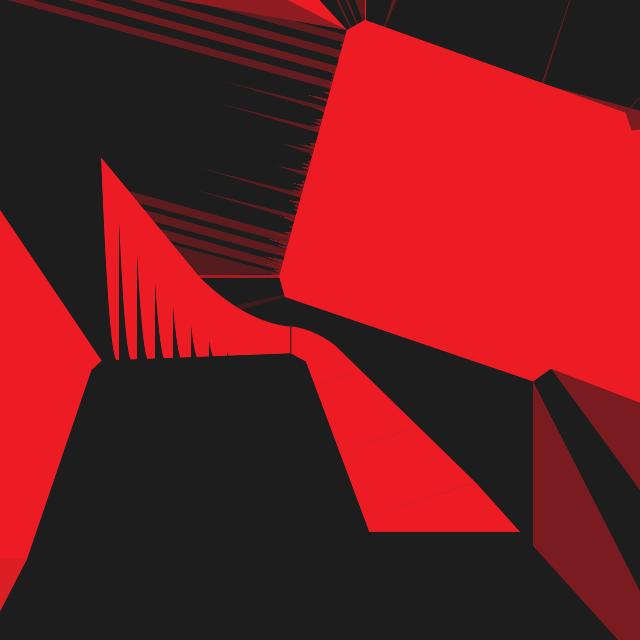
This background is drawn by a three.js fragment shader. Its source:

```glsl
// Draws flat red slabs, a slit sail and a chute on charcoal, with maroon streaks fanning out.
varying vec2 vUv;

const vec3 CHARCOAL = vec3(0.115);
const vec3 RED = vec3(0.93, 0.11, 0.14);
const vec3 DULL_RED = vec3(0.86, 0.12, 0.14);
const vec3 MAROON = vec3(0.48, 0.11, 0.12);
const vec3 WINE = vec3(0.37, 0.11, 0.12);
const vec3 UMBER = vec3(0.25, 0.11, 0.11);

float hash(float n) { return fract(sin(n * 127.1) * 43758.55); }

vec3 paint(vec3 base, vec3 color, float d) {
  return mix(color, base, smoothstep(-0.0008, 0.0008, d));
}

// Signed distance to a line; the inside lies right of a to b.
float edge(vec2 p, vec2 a, vec2 b) {
  vec2 d = normalize(b - a);
  return dot(p - a, vec2(-d.y, d.x));
}

float tri(vec2 p, vec2 a, vec2 b, vec2 c) {
  return max(edge(p, a, b), max(edge(p, b, c), edge(p, c, a)));
}

float quad(vec2 p, vec2 a, vec2 b, vec2 c, vec2 d) {
  return max(max(edge(p, a, b), edge(p, b, c)), max(edge(p, c, d), edge(p, d, a)));
}

// Segment whose half width runs from wa to wb.
float streak(vec2 p, vec2 a, vec2 b, float wa, float wb) {
  vec2 ab = b - a;
  float h = clamp(dot(p - a, ab) / dot(ab, ab), 0.0, 1.0);
  return length(p - a - ab * h) - mix(wa, wb, h);
}

// Height of the curved upper side shared by sail and chute.
float ridge(float x) {
  float u = x - 0.310, v = x - 0.454, w = x - 0.525;
  if (u < 0.0) return 0.754 - 1.214 * (x - 0.158);
  if (v < 0.0) return 0.569 - u + 3.11 * u * u;
  if (w < 0.0) return 0.490 - 0.1 * v - 4.68 * v * v;
  return 0.459 - 0.976 * w - 0.14 * max(w - 0.22, 0.0);
}

// Sideways swing from 0 at the apex to 1 at the base.
float bow(float y, float apex, float base) {
  return 1.0 - sqrt(1.0 - clamp((apex - y) / (apex - base), 0.0, 1.0));
}

float slab(vec2 p, vec2 top, vec2 bottom) {
  float d = max(edge(p, bottom, top), edge(p, top, vec2(0.570, 0.969)));
  d = max(d, edge(p, vec2(0.570, 0.969), vec2(0.977, 0.824)));
  d = max(d, edge(p, vec2(0.977, 0.824), vec2(0.987, 0.796)));
  d = max(d, edge(p, vec2(0.861, 0.424), vec2(0.833, 0.404)));
  d = max(d, edge(p, vec2(0.833, 0.404), vec2(0.445, 0.536)));
  d = max(d, edge(p, vec2(0.445, 0.536), bottom));
  return min(d, quad(p, vec2(0.9, 0.786), vec2(1.02, 0.8), vec2(1.02, 0.363), vec2(0.85, 0.428)));
}

float sail(vec2 p) {
  float under = edge(p, vec2(0.454, 0.448), vec2(0.182, 0.4375));
  under = min(under, edge(p, vec2(0.478, 0.435), vec2(0.454, 0.448)));
  under = min(under, edge(p, vec2(0.577, 0.169), vec2(0.478, 0.435)));
  float d = max(max(under, 0.169 - p.y), 0.7 * (p.y - ridge(p.x)));
  d = max(d, 0.158 + 0.0247 * bow(p.y, 0.754, 0.4375) - p.x);
  for (int i = 0; i < 8; i++) {
    float k = 1.0 - float(i) / 8.0, x = 0.186 + 0.0281 * float(i);
    float apex = 0.438 + 0.217 * k * k;
    float right = x + 0.0195 * pow(k, 0.6) * bow(p.y, apex, 0.4375);
    d = max(d, -max(max(x - p.x, p.x - right), p.y - apex));
  }
  return d;
}

// Long bands, tapered spikes and fine teeth leaving the slab's left side.
vec3 fan(vec3 c, vec2 p, vec2 top, vec2 bottom, vec2 dir) {
  for (int i = 0; i < 6; i++) {
    float n = float(i), len = mod(n, 4.0) < 2.0 ? 0.16 : 0.05;
    vec2 a = mix(top, bottom, 0.32 + 0.088 * n);
    c = paint(c, WINE, streak(p, a, a + dir * len, 0.0035, 0.0));
    if (i < 4) {
      a = mix(top, bottom, 0.035 + 0.063 * n);
      c = paint(c, mix(WINE, MAROON, hash(n)), streak(p, a, a + dir * 0.65, 0.006, 0.005));
    }
    if (i < 3) {
      a = mix(top, bottom, 0.85 + 0.055 * n);
      c = paint(c, WINE, streak(p, a, a + dir * (0.265 - 0.035 * n), 0.006, 0.007));
    }
  }
  float along = dot(p - top, normalize(bottom - top)), cell = along * 180.0;
  float size = 0.04 * pow(hash(floor(cell)), 3.0);
  float tooth = dot(p - top, dir) - size * (1.0 - 2.0 * abs(fract(cell) - 0.5));
  return paint(c, MAROON, max(tooth, abs(along - 0.2) - 0.2));
}

void main() {
  vec2 p = vUv, top = vec2(0.542, 0.953), bottom = vec2(0.436, 0.568);
  vec3 c = fan(CHARCOAL, p, top, bottom, vec2(-0.9645, 0.264));
  // Wedges and rays around the slab
  c = paint(c, vec3(0.56, 0.11, 0.13), tri(p, vec2(0.22, 1.01), vec2(0.44, 1.01), top));
  c = paint(c, RED, tri(p, vec2(0.43, 1.01), vec2(0.49, 1.01), top));
  c = paint(c, vec3(0.33, 0.11, 0.12), tri(p, vec2(0.26, 0.62), vec2(0.436, 0.573), vec2(0.31, 0.569)));
  c = paint(c, vec3(0.7, 0.11, 0.13), streak(p, vec2(0.3, 0.568), bottom, 0.002, 0.002));
  c = paint(c, UMBER, streak(p, vec2(0.372, 0.519), vec2(0.444, 0.538), 0.004, 0.002));
  for (int i = 0; i < 3; i++) {
    vec2 a = vec2(0.548, 0.957) + float(i) * vec2(0.01, 0.005);
    c = paint(c, WINE, streak(p, a, vec2(0.525 + 0.015 * float(i), 1.005), 0.001, 0.002));
  }
  c = paint(c, WINE, tri(p, vec2(0.55, 1.01), vec2(0.571, 1.01), vec2(0.571, 0.969)));
  c = paint(c, RED, streak(p, vec2(0.571, 0.969), vec2(0.571, 1.01), 0.0008, 0.0008));
  c = paint(c, WINE, streak(p, vec2(0.601, 0.958), vec2(0.618, 1.005), 0.001, 0.003));
  c = paint(c, WINE, streak(p, vec2(0.848, 0.87), vec2(0.892, 1.005), 0.0015, 0.0007));
  c = paint(c, WINE, streak(p, vec2(0.977, 0.824), vec2(1.01, 0.858), 0.001, 0.0007));
  c = paint(c, MAROON, streak(p, vec2(0.987, 0.796), vec2(1.01, 0.803), 0.002, 0.004));
  c = paint(c, MAROON, tri(p, vec2(0.861, 0.424), vec2(1.02, 0.363), vec2(1.02, 0.207)));
  c = paint(c, MAROON, quad(p, vec2(0.833, 0.404), vec2(1.02, 0.037), vec2(1.02, -0.06), vec2(0.833, 0.147)));
  c = paint(c, RED, slab(p, top, bottom));
  // Left block with its duller foot
  float block = quad(p, vec2(-0.01, 0.687), vec2(0.159, 0.436), vec2(0.143, 0.422), vec2(-0.03, 0.264));
  block = min(block, quad(p, vec2(-0.03, 0.45), vec2(0.143, 0.422), vec2(0.042, 0.126), vec2(-0.03, -0.014)));
  c = paint(c, p.y < 0.126 ? DULL_RED : RED, block);
  // Sail and chute with faint creases and a dark seam
  float body = sail(p);
  c = paint(c, RED, body);
  for (int i = 0; i < 3; i++) {
    float n = float(i);
    vec2 a = vec2(0.495 + 0.042 * n, 0.397 - 0.103 * n);
    vec2 b = a + vec2(0.06 + 0.05 * n, 0.022 + 0.016 * n);
    c = paint(c, DULL_RED, max(body, streak(p, a, b, 0.0008, 0.0015)));
  }
  c = paint(c, CHARCOAL, streak(p, vec2(0.4545, 0.448), vec2(0.4545, 0.49), 0.0008, 0.0008));
  gl_FragColor = vec4(c, 1.0);
}
```
